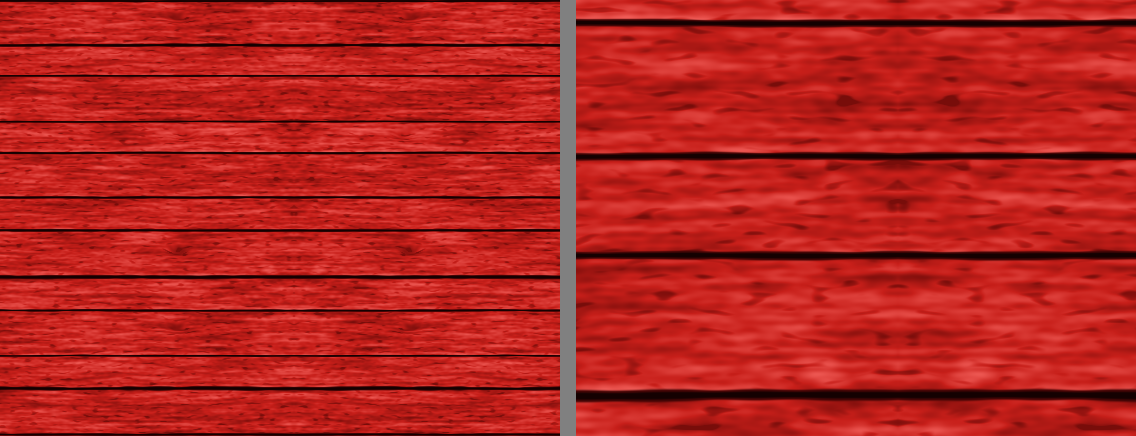
Left, the full canvas; right, a detail of the centre.
Reproduce this texture procedurally as a Shadertoy shader.

```glsl
// Seam height and half width, bottom to top
const vec2 SEAMS[12] = vec2[12](
    vec2(0.003, 0.0026), vec2(0.109, 0.0042), vec2(0.184, 0.0016), vec2(0.288, 0.0022),
    vec2(0.3645, 0.0044), vec2(0.4716, 0.0030), vec2(0.547, 0.0026), vec2(0.649, 0.0026),
    vec2(0.721, 0.0018), vec2(0.826, 0.0018), vec2(0.896, 0.0036), vec2(0.998, 0.0024));

float hash(vec2 p) {
    return fract(sin(dot(p, vec2(127.1, 311.7))) * 43758.5);
}

float cornerSlope(vec2 cell, vec2 offset) {
    float angle = 6.2832 * hash(cell);
    return dot(vec2(cos(angle), sin(angle)), offset);
}

float gradientNoise(vec2 p) {
    vec2 i = floor(p), f = p - i;
    vec2 u = f * f * f * (f * (f * 6.0 - 15.0) + 10.0);
    vec2 e = vec2(1.0, 0.0);
    return mix(mix(cornerSlope(i, f), cornerSlope(i + e, f - e), u.x),
               mix(cornerSlope(i + e.yx, f - e.yx), cornerSlope(i + 1.0, f - 1.0), u.x), u.y);
}

// Light and dark of the wood: 0 is plain paint, negative is darker
float woodTone(vec2 p, float plank, float height) {
    // Knot pushes the grain aside
    vec2 knotAt = vec2(0.24 + 0.12 * hash(vec2(plank, 3.0)), height * (0.35 + 0.3 * hash(vec2(plank, 8.0))));
    vec2 toKnot = (p - knotAt) / vec2(0.022, 0.010);
    float knot = exp(-dot(toKnot, toKnot)) * hash(vec2(plank, 5.0));

    vec2 g = p + vec2(plank * 3.7, plank * 1.3);
    g.y += 0.012 * knot + 0.006 * gradientNoise(g * vec2(4.0, 9.0));

    // Long grain, fine grain and broad stains
    float tone = 0.80 * gradientNoise(g * vec2(9.0, 110.0))
               + 0.60 * gradientNoise(g * vec2(22.0, 165.0))
               + 0.45 * gradientNoise(g * vec2(4.0, 45.0))
               + 0.55 * gradientNoise(g * vec2(6.0, 11.0))
               + 0.35 * gradientNoise(g * vec2(70.0, 190.0));

    // Dark pores and slanted rays near the mirror line
    tone -= 0.7 * smoothstep(0.2, 0.5, gradientNoise(g * vec2(42.0, 150.0) + 17.0));
    float ray = gradientNoise(vec2(g.x * 45.0 - g.y * 38.0, g.y * 14.0));
    tone += 0.45 * ray * smoothstep(0.25, 0.02, p.x);
    return tone - 0.6 * knot;
}

vec3 paint(float tone) {
    vec3 red = vec3(0.78, 0.12, 0.10);
    return tone > 0.0 ? mix(red, vec3(0.94, 0.36, 0.34), min(tone, 1.0))
                      : mix(red, vec3(0.47, 0.05, 0.04), min(-tone, 1.0));
}

void mainImage(out vec4 fragColor, in vec2 fragCoord) {
    float pixel = 1.0 / iResolution.y;
    vec2 p = fragCoord * pixel;
    // Boards are mirrored left to right
    p.x = abs(p.x - 0.525 * iResolution.x * pixel);

    // Find the plank and the shadow of the nearest seam
    float row = 0.0, bottom = -0.072, top = 1.07, shadow = 0.0;
    for (int i = 0; i < 12; i++) {
        float n = float(i);
        float seam = SEAMS[i].x + 0.0015 * gradientNoise(vec2(p.x * 7.0, n * 5.3 + 0.4));
        float halfWidth = SEAMS[i].y * (1.0 + 0.7 * gradientNoise(vec2(p.x * 24.0, n * 9.1 + 0.3)));
        if (p.y > seam) {
            row = n + 1.0;
            bottom = seam;
        } else {
            top = min(top, seam);
        }
        shadow = max(shadow, 1.0 - smoothstep(0.2 * halfWidth, halfWidth + max(0.0015, 0.7 * pixel), abs(p.y - seam)));
    }

    // The set of boards starts over every eight planks
    float plank = mod(row, 8.0);
    float tone = woodTone(vec2(p.x, p.y - bottom), plank, top - bottom);
    tone += 0.2 * (hash(vec2(plank, 11.0)) - 0.5);

    // Worn lower edge and shaded upper edge
    float wear = 0.6 + gradientNoise(vec2(p.x * 14.0, row * 4.7 + 0.5));
    tone += 0.65 * wear * exp(-(p.y - bottom) / 0.007);
    tone -= 0.25 * exp(-(top - p.y) / 0.005);

    vec3 color = paint(tone);
    color = mix(color, vec3(0.26, 0.02, 0.02), smoothstep(0.0, 0.6, shadow));
    color = mix(color, vec3(0.08, 0.005, 0.005), smoothstep(0.6, 1.0, shadow));
    fragColor = vec4(color, 1.0);
}
```
